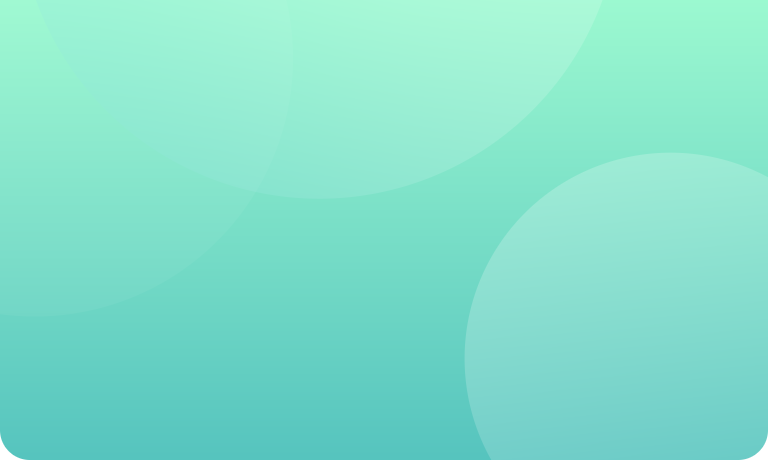
Write a WebGL 1 fragment shader that draws this background.

```glsl
precision highp float;

uniform vec2 u_resolution;

// Coverage of a shape from its signed distance, softened over one pixel
float coverage(float dist) {
    return clamp(0.5 - dist * u_resolution.y, 0.0, 1.0);
}

float disc(vec2 p, vec2 center, float radius) {
    return coverage(length(p - center) - radius);
}

// Panel with rounded lower corners and a straight top edge
float panel(vec2 p, float width, float radius) {
    vec2 q = vec2(abs(p.x - 0.5 * width) - 0.5 * width, -p.y) + radius;
    return coverage(length(max(q, 0.0)) + min(max(q.x, q.y), 0.0) - radius);
}

void main() {
    // Canvas height is one unit
    vec2 p = gl_FragCoord.xy / u_resolution.y;
    float width = u_resolution.x / u_resolution.y;
    vec3 white = vec3(1.0);

    // Vertical mint to teal gradient
    vec3 color = mix(vec3(0.335, 0.767, 0.745), vec3(0.610, 0.976, 0.816), p.y);

    // Faint disc at the left
    float leftDisc = disc(p, vec2(0.076, 0.873), 0.561);
    color = mix(color, white, 0.045 * leftDisc);

    // Large disc above, from cool tint to white toward the right
    float topDisc = disc(p, vec2(0.694, 1.223), 0.655);
    float across = smoothstep(0.1, 1.3, p.x + 0.3 * (p.y - 0.8));
    vec3 topTint = mix(vec3(0.56, 0.89, 0.88), white, across);
    color = mix(color, topTint, mix(0.20, 0.16, across) * topDisc);

    // Lower right disc, fading away from its upper left
    vec2 lowCenter = vec2(width - 0.212, 0.2205);
    float lowDisc = disc(p, lowCenter, 0.4476);
    float fade = clamp(0.5 + dot(p - lowCenter, vec2(0.6, -0.8)) / 0.9, 0.0, 1.0);
    color = mix(color, white, mix(0.22, 0.10, fade) * lowDisc);

    color = mix(white, color, panel(p, width, 0.065));
    gl_FragColor = vec4(color, 1.0);
}
```
